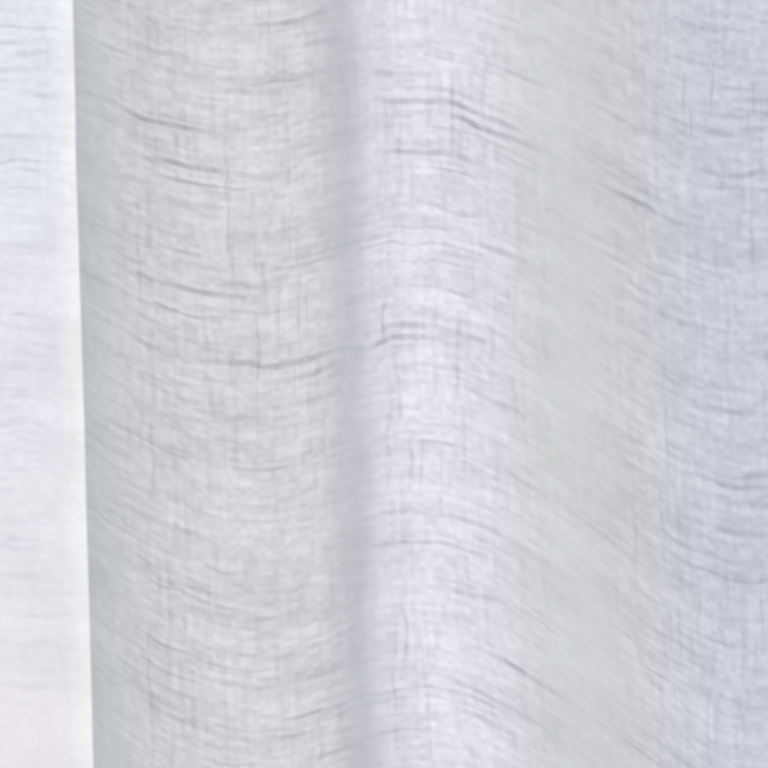
Give the GLSL for this texture, as a Shadertoy shader.

```glsl
// Sheer woven curtain hanging in soft vertical folds, with a bright strip left of a hem.
// Fold shading comes from blended colour stops; weft and warp threads are
// stretched noise and short broken lines, bent by the drape of the cloth.

const float HEM_TOP = 0.094;
const float HEM_BOTTOM = 0.121;
const float FOLD_LEAN = 0.030;      // sideways drift of the folds down the cloth
const float WEFT_DARK = 0.120;
const float WARP_DARK = 0.065;
const float GRAIN = 0.105;
const vec3 THREAD_TINT = vec3(1.03, 1.03, 0.93);

// Fold shading: rgb, then position across the cloth
const int STOPS = 11;
const vec4 FOLDS[STOPS] = vec4[STOPS](
    vec4(0.750, 0.763, 0.782, 0.107),
    vec4(0.800, 0.806, 0.818, 0.180),
    vec4(0.838, 0.840, 0.852, 0.300),
    vec4(0.832, 0.836, 0.848, 0.400),
    vec4(0.760, 0.767, 0.792, 0.458),
    vec4(0.852, 0.856, 0.882, 0.500),
    vec4(0.893, 0.893, 0.928, 0.555),
    vec4(0.860, 0.864, 0.895, 0.630),
    vec4(0.815, 0.824, 0.832, 0.710),
    vec4(0.800, 0.807, 0.820, 0.810),
    vec4(0.796, 0.802, 0.846, 0.920));

float hash(vec2 p) {
    vec3 q = fract(vec3(p.xyx) * 0.1031);
    q += dot(q, q.yzx + 33.33);
    return fract((q.x + q.y) * q.z);
}

float noise(vec2 p) {
    vec2 i = floor(p), f = fract(p);
    f = f * f * (3.0 - 2.0 * f);
    return mix(mix(hash(i), hash(i + vec2(1, 0)), f.x),
               mix(hash(i + vec2(0, 1)), hash(i + vec2(1, 1)), f.x), f.y);
}

float bell(float x, float centre, float width) {
    float d = (x - centre) / width;
    return exp(-d * d);
}

// Short broken lines along p.x, one per row of p.y, frayed along their length
float threads(vec2 p, float rows, float breaks, float seed) {
    float y = p.y * rows + 0.7 * noise(vec2(p.x * breaks * 2.5, p.y * 14.0 + seed));
    float row = floor(y);
    float pick = hash(vec2(row + 200.0, seed));
    float d = abs(fract(y) - mix(0.38, 0.62, pick));
    float line = 1.0 - smoothstep(0.05, 0.38, d);
    float run = noise(vec2(p.x * breaks + pick * 40.0, row * 7.0 + seed));
    float fray = mix(0.45, 1.15, noise(vec2(p.x * 75.0, row * 3.0 + seed)));
    return line * fray * smoothstep(0.45, 0.95, run) * mix(0.3, 1.0, pick * pick);
}

// Height of a weft thread as it crosses the folds
float drape(float x) {
    float sag = max(0.33 - x, 0.0) / 0.22;
    return 0.085 * sag * sag + 0.038 * smoothstep(0.33, 0.53, x)
         - 0.190 * smoothstep(0.54, 0.98, x);
}

vec3 foldColor(float x) {
    vec3 c = FOLDS[0].rgb;
    for (int i = 1; i < STOPS; i++)
        c = mix(c, FOLDS[i].rgb, smoothstep(FOLDS[i - 1].w, FOLDS[i].w, x));
    return c;
}

// Fine weave around zero, stretched along both thread directions
float weave(vec2 p) {
    float weft = noise(vec2(p.x * 32.0, p.y * 150.0));
    float warp = noise(vec2(p.x * 160.0, p.y * 30.0) + 31.0);
    float slub = noise(p * vec2(125.0, 165.0) + 73.0);
    return 0.45 * weft + 0.30 * warp + 0.50 * slub - 0.625;
}

void mainImage(out vec4 fragColor, in vec2 fragCoord) {
    vec2 uv = fragCoord / iResolution.xy;
    float px = 1.0 / iResolution.x;
    float x = uv.x - FOLD_LEAN * (0.5 - uv.y);

    // Folded panel, softened in the valleys and beside the hem
    vec3 panel = foldColor(x + 0.008 * (noise(uv * vec2(8.0, 12.0)) - 0.5));
    float clarity = 1.0 - 0.82 * bell(x, 0.460, 0.032) - 0.82 * bell(x, 0.750, 0.075);
    clarity *= mix(0.3, 1.0, smoothstep(0.11, 0.20, x));
    vec2 cloth = vec2(x, uv.y - drape(x) * mix(1.25, 0.70, uv.y));

    float patches = noise(cloth * vec2(8.0, 18.0) + 5.0);
    float weft = threads(cloth, 56.0, 10.0, 3.0)
               + 0.7 * threads(cloth, 88.0, 14.0, 17.0);
    weft *= mix(0.3, 1.4, patches);
    float warp = threads(vec2(uv.y, x), 72.0, 13.0, 41.0)
               + 0.6 * threads(vec2(uv.y, x), 110.0, 17.0, 59.0);
    warp *= mix(0.2, 1.4, noise(vec2(x * 16.0, uv.y * 7.0) + 11.0));
    float dark = WEFT_DARK * weft * clarity + WARP_DARK * warp * clarity * clarity;
    panel -= THREAD_TINT * dark;
    panel += GRAIN * weave(cloth) * mix(0.22, 1.0, clarity);
    panel += 0.030 * (noise(cloth * vec2(10.0, 26.0) + 90.0) - 0.5);

    // Bright strip, cool above and faintly pink below
    float hem = mix(HEM_BOTTOM, HEM_TOP, uv.y) + 0.002 * (noise(vec2(uv.y * 9.0, 2.0)) - 0.5);
    vec3 strip = mix(vec3(0.912, 0.896, 0.918), vec3(0.885, 0.900, 0.936), uv.y);
    strip = mix(strip, vec3(0.940, 0.943, 0.945), smoothstep(hem - 0.040, hem - 0.002, uv.x));
    vec2 flatCloth = vec2(uv.x, uv.y + 0.06 * uv.x);
    float stripWeft = threads(flatCloth, 56.0, 13.0, 83.0) + threads(flatCloth, 85.0, 16.0, 97.0);
    stripWeft *= 1.0 - smoothstep(0.04, 0.10, uv.x);
    strip -= THREAD_TINT * 0.085 * stripWeft * mix(0.3, 1.0, uv.y);
    strip += 0.060 * weave(flatCloth) * mix(0.5, 1.0, uv.y);
    strip += 0.035 * (noise(flatCloth * vec2(12.0, 26.0) + 50.0) - 0.5);

    // Hem edge and the narrow shade behind it
    panel -= 0.012 * bell(uv.x, hem, 0.012);
    float edge = max(0.0030, px);
    vec3 color = mix(strip, panel, smoothstep(hem - edge, hem + edge, uv.x));
    fragColor = vec4(clamp(color, 0.0, 1.0), 1.0);
}
```
